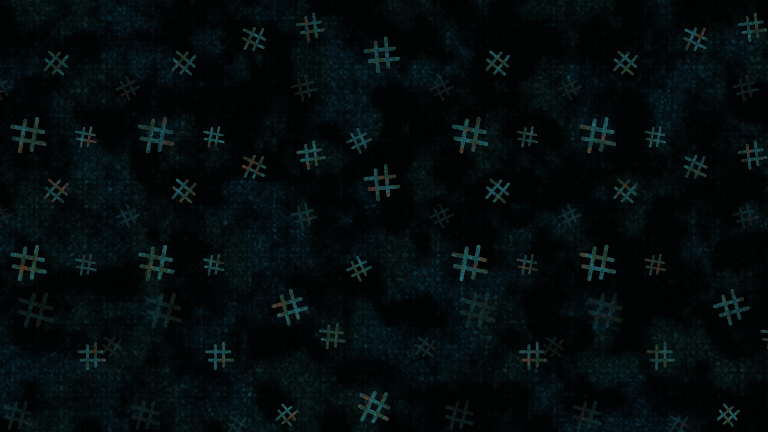
Write a Shadertoy shader that draws this pattern.

```glsl
#define TILE 102.2          // horizontal period, in percent of canvas height
#define COPY_STEP 29.6      // spacing of copies inside one tile
#define BAR_RADIUS 0.115    // bar half width, relative to mark size
#define BAR_OFFSET 0.32     // bar distance from mark centre
#define CLOUD_SIZE 7.0
#define DOT_CELL 1.9
#define NIGHT vec3(0.003, 0.008, 0.009)
#define MIST_BLUE vec3(0.018, 0.078, 0.102)
#define MIST_GREEN vec3(0.024, 0.074, 0.072)
#define TEAL vec3(0.13, 0.35, 0.37)
#define MOSS vec3(0.16, 0.27, 0.21)
#define RUST vec3(0.42, 0.19, 0.11)

// Marks as centre x, centre y, size (negative when faint), clockwise degrees
const vec4 PAIRED[8] = vec4[8](
    vec4(13.0, 85.4, 2.9, 40.0), vec4(0.0, 79.6, -2.5, -25.0),
    vec4(6.6, 68.7, 4.1, 10.0), vec4(19.9, 68.3, 2.4, 10.0),
    vec4(8.3, 28.2, -4.2, 15.0), vec4(-3.7, 19.7, -2.5, 35.0),
    vec4(21.2, 17.6, 3.0, 0.0), vec4(4.1, 3.9, -3.4, 15.0));
const vec4 SINGLE[10] = vec4[10](
    vec4(58.8, 91.0, 2.9, 25.0), vec4(72.0, 93.7, 3.0, -7.0),
    vec4(88.4, 87.3, 3.8, -5.0), vec4(70.4, 79.6, -2.7, -12.0),
    vec4(83.1, 67.4, 2.6, -25.0), vec4(67.1, 28.9, 3.7, -15.0),
    vec4(76.9, 22.2, 2.9, 5.0), vec4(54.9, 1.6, -2.5, 30.0),
    vec4(66.4, 3.9, 2.5, -40.0), vec4(86.6, 5.8, 3.9, 25.0));

float hash(vec2 p) {
    vec3 q = fract(p.xyx * 0.1031);
    q += dot(q, q.yzx + 33.33);
    return fract((q.x + q.y) * q.z);
}

float noise(vec2 p) {
    vec2 i = floor(p), f = fract(p);
    f *= f * (3.0 - 2.0 * f);
    return mix(mix(hash(i), hash(i + vec2(1, 0)), f.x),
               mix(hash(i + vec2(0, 1)), hash(i + 1.0), f.x), f.y);
}

float fbm(vec2 p) {
    float sum = 0.0, gain = 0.5;
    for (int i = 0; i < 4; i++) {
        sum += gain * noise(p);
        p = p * 2.03 + 17.7;
        gain *= 0.55;
    }
    return sum;
}

// Distance to two crossed pairs of round-ended bars, slightly staggered
float crossedBars(vec2 p) {
    vec2 q = abs(p + 0.1 * sign(p.yx) * vec2(1, -1));
    vec2 beyond = max(q - 1.0 + BAR_RADIUS, 0.0);
    float upright = length(vec2(abs(p.x) - BAR_OFFSET, beyond.y));
    float level = length(vec2(beyond.x, abs(p.y) - BAR_OFFSET));
    return min(upright, level) - BAR_RADIUS;
}

// Coverage of one mark, wrapped across the horizontal period
float markCoverage(vec2 p, vec4 mark, float pixel) {
    vec2 d = p - mark.xy;
    float tile = round(d.x / TILE);
    d.x -= TILE * tile;
    float size = abs(mark.z), a = radians(mark.w);
    d = mat2(cos(a), sin(a), -sin(a), cos(a)) * d / size;
    float strength = mark.z < 0.0 ? 0.36 : 0.9;
    strength *= 0.8 + 0.3 * hash(mark.xy + tile * 7.0);
    float edge = crossedBars(d) * size;
    return strength * (1.0 - smoothstep(-0.5 * pixel, 0.5 * pixel, edge));
}

float allMarks(vec2 p, float pixel) {
    float cover = 0.0;
    for (int i = 0; i < 18; i++) {
        bool paired = i < 8;
        vec4 mark = paired ? PAIRED[i] : SINGLE[i - 8];
        int columns = paired ? 2 : 1;
        int rows = mark.y > 50.0 ? 2 : 1;
        for (int k = 0; k < columns * rows; k++) {
            vec2 shift = vec2(k % columns, -(k / columns)) * COPY_STEP;
            cover = max(cover, markCoverage(p, mark + vec4(shift, 0, 0), pixel));
        }
    }
    return cover;
}

// One soft dot of random size and strength per cell
float dots(vec2 p, float pixel) {
    vec2 cell = floor(p);
    vec2 centre = 0.32 + 0.36 * vec2(hash(cell), hash(cell + 41.3));
    float radius = 0.14 + 0.16 * hash(cell + 87.1);
    float d = length(fract(p) - centre) - radius;
    float strength = hash(cell + 123.7);
    return strength * strength * (1.0 - smoothstep(-0.7 * pixel, 0.7 * pixel, d));
}

void mainImage(out vec4 fragColor, in vec2 fragCoord) {
    float pixel = 100.0 / iResolution.y;
    vec2 p = fragCoord * pixel;

    // Dark mottled ground
    float cloud = smoothstep(0.38, 0.76, fbm(p / CLOUD_SIZE));
    float tint = smoothstep(0.3, 0.7, noise(p / 9.0 + 50.0));
    vec3 mist = mix(MIST_GREEN, MIST_BLUE, tint);
    float grain = 0.5 + noise(p * 1.9);
    vec3 color = NIGHT + mist * cloud * grain * 0.75;

    // Faint weave, then layers of scattered dots
    vec2 thread = cos(p * 5.2);
    color *= 1.0 + 0.05 * (thread.x + thread.y) * (1.0 - tint);
    for (int i = 0; i < 3; i++) {
        float scale = (1.0 + 0.35 * float(i)) / DOT_CELL;
        float speckle = dots(p * scale + 9.4 * float(i), pixel * scale);
        color += mist * speckle * (0.22 + 0.75 * cloud);
    }

    // Worn marks with small patches of moss and rust
    float wear = 0.45 + 0.6 * fbm(p * 0.9 + 31.0) + 0.3 * noise(p * 2.3);
    vec3 paint = mix(TEAL, MOSS, smoothstep(0.4, 0.75, noise(p * 0.5 + 5.0)));
    paint = mix(paint, RUST, 0.65 * smoothstep(0.68, 0.9, noise(p * 0.6 + 70.0)));
    paint *= 0.75 + 0.45 * noise(p * 2.6 + 13.0);
    color = mix(color, paint, min(allMarks(p, pixel) * wear, 1.0));

    fragColor = vec4(color, 1.0);
}
```
